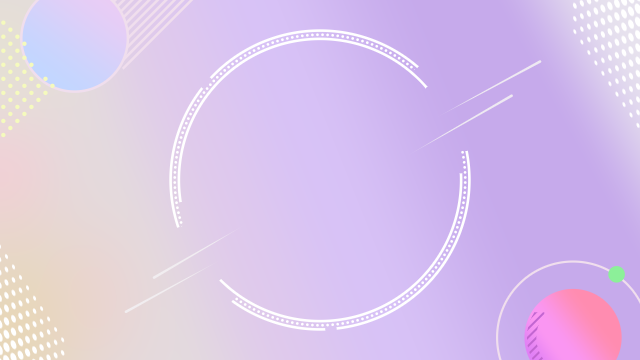
Give the GLSL for this background, as a WebGL 2 fragment shader.

```glsl
#version 300 es
precision highp float;
// A pastel lilac backdrop with a broken ring of arcs, corner discs and halftone dots.
// The backdrop is a slanted gradient plus soft glows; shapes are distance functions.
// Lengths are fractions of the canvas height, origin at the lower left.
uniform vec2 u_resolution;
out vec4 outColor;

const float TAU = 6.2831853;
const vec3 WHITE = vec3(1.0);
const vec3 ROSE = vec3(0.94, 0.87, 0.93);

// Antialiased coverage of a signed distance
float cover(float dist, float px) { return clamp(0.5 - dist / px, 0.0, 1.0); }

void paint(inout vec3 color, vec3 ink, float dist, float px) {
    color = mix(color, ink, cover(dist, px));
}

void tint(inout vec3 color, vec3 ink, vec2 q) {
    color = mix(color, ink, 0.9 * exp(-dot(q, q)));
}

// Distance to stripes across x
float stripes(float x, float period, float halfWidth) {
    return (abs(fract(x / period) - 0.5) * period - halfWidth) * 0.707;
}

// Distance along the circle beyond a range of angles in degrees
float beyond(vec2 p, float from, float to) {
    float delta = atan(p.y, p.x) - radians(0.5 * (from + to)) + 0.5 * TAU;
    return (abs(mod(delta, TAU) - 0.5 * TAU) - radians(0.5 * (to - from))) * length(p);
}

float arc(vec2 p, float radius, float from, float to) {
    return max(abs(length(p) - radius) - 0.0036, beyond(p, from, to));
}

float dottedArc(vec2 p, float radius, float from, float to) {
    const float STEP = TAU / 180.0;
    float along = (fract(atan(p.y, p.x) / STEP) - 0.5) * STEP * radius;
    float dots = length(vec2(along, length(p) - radius)) - 0.0037;
    return max(dots, beyond(p, from, to));
}

// Opacity of a line that widens from a to b
float streak(vec2 p, vec2 a, vec2 b, float px) {
    vec2 ab = b - a;
    float h = clamp(dot(p - a, ab) / dot(ab, ab), 0.0, 1.0);
    return cover(length(p - a - ab * h) - 0.0036 * h, px) * smoothstep(0.0, 0.4, h);
}

// Offset from the nearest point of a staggered grid
vec2 staggered(vec2 p, vec2 cell) {
    vec2 a = (fract(p / cell + 0.5) - 0.5) * cell;
    vec2 b = (fract(p / cell) - 0.5) * cell;
    return dot(a, a) < dot(b, b) ? a : b;
}

// Slanted oval dots, q measured inward from a corner, shrinking with distance
float halftone(vec2 q, vec2 anchor, float limit) {
    const float SHEAR = 0.56;
    vec2 d = q - anchor;
    d = staggered(vec2(d.x, d.y + SHEAR * d.x), vec2(0.039, 0.036));
    d.y -= SHEAR * d.x;
    vec2 center = q - d;
    float reach = center.y + 1.55 * center.x;
    if (reach > limit || center.x > anchor.x + 0.01) return 1.0;
    float radius = mix(0.015, 0.006, clamp(reach / limit, 0.0, 1.0));
    d.x += 0.25 * d.y;
    return (length(d / vec2(0.6, 1.0)) - radius) * 0.6;
}

vec3 backdrop(vec2 p, float aspect) {
    float t = p.x + 0.4 * p.y;
    vec3 c = mix(vec3(0.89, 0.855, 0.87), vec3(0.875, 0.79, 0.925), smoothstep(0.48, 0.82, t));
    c = mix(c, vec3(0.845, 0.76, 0.965), smoothstep(0.75, 1.12, t));
    c = mix(c, vec3(0.775, 0.665, 0.922), smoothstep(1.1, 1.6, t));
    tint(c, vec3(0.95, 0.81, 0.85), (p - vec2(0.0, 0.52)) / vec2(0.16, 0.2));
    tint(c, vec3(0.92, 0.83, 0.84), (p - vec2(0.25, 0.17)) / vec2(0.16, 0.2));
    tint(c, vec3(0.91, 0.84, 0.71), (p - vec2(0.03, 0.08)) / vec2(0.22, 0.3));
    tint(c, vec3(0.9, 0.88, 0.83), (p - vec2(0.0, 0.85)) / 0.2);
    float corner = smoothstep(-0.42, -0.08, p.x - aspect + 0.55 * (p.y - 1.0));
    return mix(c, vec3(0.905, 0.885, 0.935), corner);
}

void main() {
    float px = 1.0 / u_resolution.y;
    vec2 p = gl_FragCoord.xy * px;
    float aspect = u_resolution.x * px;
    vec3 color = backdrop(p, aspect);

    // Upper left: diagonal stripes, blue disc, yellow dots
    vec2 b = p - vec2(0.2072, 0.8935);
    float across = p.x - p.y + 1.0;
    float lines = stripes(across - 0.5203, 0.0235, 0.005);
    paint(color, ROSE, max(lines, max(across - 0.54, 1.15 - p.x - p.y)), px);
    float blend = smoothstep(-0.16, 0.18, dot(b, vec2(0.6, 0.8)));
    vec3 fill = mix(vec3(0.76, 0.84, 1.0), vec3(0.92, 0.8, 0.96), blend);
    paint(color, fill, length(b) - 0.147, px);
    paint(color, ROSE, abs(length(b) - 0.148) - 0.0035, px);
    vec2 d = staggered(p - vec2(0.0093, 0.625), vec2(0.039));
    vec2 c = p - d;
    if (c.x - c.y < -0.613 && c.x + c.y < 0.96 && length(b - d) > 0.138)
        paint(color, vec3(0.96, 0.98, 0.74), length(d) - 0.006, px);

    // Halftone in opposite corners
    paint(color, WHITE, halftone(vec2(aspect, 1.0) - p, vec2(0.181, 0.088), 0.378), px);
    paint(color, WHITE, halftone(p, vec2(0.174, 0.056), 0.333), px);

    // Lower right: orbit, hatched pink disc, green bead
    vec2 k = p - vec2(aspect - 0.186, 0.0625);
    paint(color, ROSE, abs(length(k) - 0.211) - 0.003, px);
    float slope = dot(k, vec2(0.8, 0.6));
    fill = mix(vec3(0.88, 0.5, 0.96), vec3(0.98, 0.59, 0.95), smoothstep(-0.13, -0.05, slope));
    fill = mix(fill, vec3(1.0, 0.55, 0.69), smoothstep(-0.04, 0.09, slope));
    float band = max(abs(length(k) - 0.115) - 0.013, max(k.y - 0.07, k.x + 0.08));
    paint(fill, vec3(0.76, 0.4, 0.82), max(stripes(p.y - p.x, 0.024, 0.004), band), px);
    paint(color, fill, length(k) - 0.135, px);
    paint(color, vec3(0.55, 0.94, 0.6), length(k - vec2(0.121, 0.1755)) - 0.023, px);

    // Central ring: two lines of arcs with dots between
    vec2 r = p - vec2(0.5 * aspect, 0.5);
    float ring = min(arc(r, 0.415, 49.0, 137.0), arc(r, 0.415, 142.0, 198.5));
    ring = min(ring, min(arc(r, 0.415, -83.6, 11.2), arc(r, 0.415, -126.0, -88.0)));
    ring = min(ring, min(arc(r, 0.392, 41.0, 189.0), arc(r, 0.392, -135.0, 2.7)));
    ring = min(ring, dottedArc(r, 0.4035, 49.5, 198.5));
    paint(color, WHITE, min(ring, dottedArc(r, 0.4035, -125.5, 11.5)), px);

    // Tapered streaks
    float light = streak(p, vec2(1.204, 0.669), vec2(1.5, 0.829), px);
    light += streak(p, vec2(1.123, 0.5625), vec2(1.421, 0.734), px);
    light += streak(p, vec2(0.688, 0.38), vec2(0.428, 0.229), px);
    light += streak(p, vec2(0.62, 0.282), vec2(0.35, 0.134), px);
    outColor = vec4(mix(color, vec3(0.95, 0.94, 0.95), 0.9 * light), 1.0);
}
```
